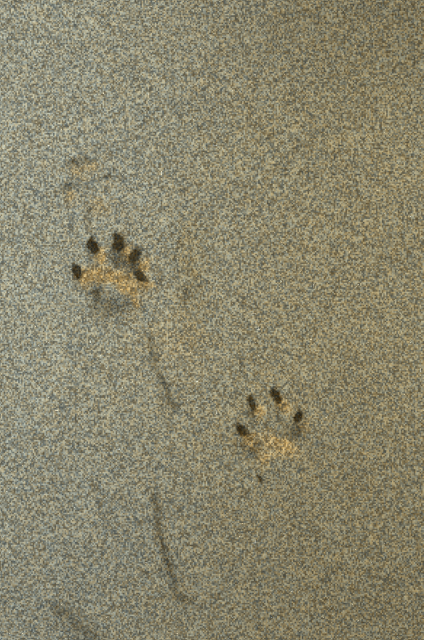
Write a WebGL 1 fragment shader that draws this texture.

```glsl
precision highp float;
// Grainy beach sand with three paw-shaped hollows and thin drag grooves.
uniform vec2 u_resolution;

#define GRAIN_SCALE 440.0
#define GRAIN_CONTRAST 0.84
#define GRAIN_TINT 0.10
#define RAGGEDNESS 0.012
#define SHADOW_DEPTH 0.82
#define COOL_SAND vec3(0.560, 0.558, 0.485)
#define WARM_SAND vec3(0.520, 0.490, 0.380)
#define LIT_SAND vec3(0.690, 0.590, 0.390)
#define SHADOW_SAND vec3(0.160, 0.135, 0.075)

float hash(vec2 p) {
  vec3 q = fract(vec3(p.xyx) * 0.1031);
  q += dot(q, q.yzx + 33.33);
  return fract((q.x + q.y) * q.z);
}

float noise(vec2 p) {
  vec2 i = floor(p), f = fract(p);
  f = f * f * (3.0 - 2.0 * f);
  return mix(mix(hash(i), hash(i + vec2(1.0, 0.0)), f.x),
             mix(hash(i + vec2(0.0, 1.0)), hash(i + 1.0), f.x), f.y);
}

float fbm(vec2 p) {
  float sum = 0.0, amp = 0.5;
  for (int i = 0; i < 4; i++) {
    sum += amp * noise(p);
    p = p * 2.03 + 17.1;
    amp *= 0.5;
  }
  return sum;
}

// Soft rotated ellipse, 1 at the centre.
float blob(vec2 p, vec2 c, vec2 r, float a) {
  p -= c;
  float s = sin(a), k = cos(a);
  p = vec2(k * p.x + s * p.y, k * p.y - s * p.x) / r;
  return exp(-dot(p, p));
}

// Toe hollow: x is the dark pit with its soft shade, y is the lit far wall.
vec2 toe(vec2 p, vec2 c, float size, float a) {
  float pit = blob(p, c, size * vec2(0.6, 1.05), a);
  float shade = blob(p, c - vec2(0.0, 1.1 * size), size * vec2(0.8, 1.3), a);
  float light = blob(p, c + size * vec2(0.85, -1.1), size * vec2(0.75, 1.0), a);
  return vec2(smoothstep(0.15, 0.85, pit) + 0.35 * shade, 0.9 * light);
}

// Faint print: lit toe cups under a thin shaded upper rim.
vec2 cup(vec2 p, vec2 c, float r) {
  float rim = blob(p, c + r * vec2(-0.3, 0.95), r * vec2(1.0, 0.5), 0.4);
  return vec2(0.45 * rim, 0.50 * blob(p, c, vec2(r), 0.0));
}

float groove(vec2 p, vec2 a, vec2 b, float w) {
  vec2 d = b - a;
  float t = clamp(dot(p - a, d) / dot(d, d), 0.0, 1.0);
  return exp(-pow(length(p - a - d * t) / w, 2.0));
}

vec2 faintPrint(vec2 p) {
  vec2 t = cup(p, vec2(0.121, 0.733), 0.013) + cup(p, vec2(0.147, 0.737), 0.013);
  t += cup(p, vec2(0.111, 0.695), 0.014) + 0.7 * cup(p, vec2(0.171, 0.715), 0.010);
  t.y += 0.45 * blob(p, vec2(0.156, 0.677), vec2(0.025, 0.017), -0.6);
  t.x += 0.28 * blob(p, vec2(0.138, 0.661), vec2(0.006, 0.022), 0.0);
  return t;
}

vec2 deepPrint(vec2 p) {
  vec2 t = toe(p, vec2(0.145, 0.616), 0.014, 0.2);
  t += toe(p, vec2(0.185, 0.624), 0.017, 0.3);
  t += toe(p, vec2(0.211, 0.601), 0.015, -0.5);
  t += toe(p, vec2(0.121, 0.577), 0.013, 0.6);
  t += 0.9 * toe(p, vec2(0.221, 0.567), 0.012, 0.8);
  t.y += blob(p, vec2(0.168, 0.569), vec2(0.044, 0.014), -0.15);
  t.y += 0.9 * blob(p, vec2(0.200, 0.552), vec2(0.016, 0.013), -0.5);
  t.y += 0.8 * blob(p, vec2(0.211, 0.532), vec2(0.006, 0.022), 0.1);
  t.x += 0.75 * blob(p, vec2(0.153, 0.541), vec2(0.008, 0.020), -0.2);
  t.x += 0.45 * blob(p, vec2(0.178, 0.522), vec2(0.030, 0.018), 0.1);
  t.x += 0.40 * blob(p, vec2(0.193, 0.590), vec2(0.028, 0.010), -0.3);
  return t;
}

vec2 rightPrint(vec2 p) {
  vec2 t = toe(p, vec2(0.394, 0.371), 0.013, 0.4);
  t += toe(p, vec2(0.432, 0.381), 0.014, 0.4);
  t += toe(p, vec2(0.465, 0.350), 0.012, -0.4);
  t += toe(p, vec2(0.377, 0.328), 0.015, 0.5);
  t.y += 0.9 * blob(p, vec2(0.437, 0.305), vec2(0.034, 0.015), -0.45);
  t.y += 0.6 * blob(p, vec2(0.414, 0.283), vec2(0.016, 0.012), 0.0);
  t.x += 0.4 * blob(p, vec2(0.398, 0.302), vec2(0.009, 0.018), 0.2);
  t.x += 0.4 * blob(p, vec2(0.458, 0.325), vec2(0.015, 0.015), 0.0);
  t.x += 0.9 * blob(p, vec2(0.406, 0.251), vec2(0.004, 0.008), 0.4);
  return t;
}

void main() {
  vec2 p = gl_FragCoord.xy / u_resolution.y;
  vec2 ragged = p + RAGGEDNESS * (vec2(fbm(p * 75.0), fbm(p * 75.0 + 40.0)) - 0.47);
  // Broad light: cool at the left, warmer and darker at the right and bottom.
  float drift = fbm(p * 5.0) - 0.47;
  vec3 col = mix(COOL_SAND, WARM_SAND, smoothstep(0.0, 0.6, p.x + 0.2 * drift));
  col *= 0.93 + 0.11 * smoothstep(0.0, 0.55, p.y) + 0.05 * drift;
  col *= 1.0 - 0.10 * smoothstep(0.75, 1.0, p.y) * smoothstep(0.1, 0.6, p.x);
  // Warm disturbed patch and the faint rippled column above it.
  col = mix(col, LIT_SAND, 0.20 * blob(p, vec2(0.275, 0.465), vec2(0.05, 0.04), 0.0));
  float column = blob(p, vec2(0.298, 0.575), vec2(0.024, 0.085), 0.0);
  col *= 1.0 - column * vec3(0.05, 0.08, 0.14);
  // Hollows and grooves, roughened by crumbs.
  vec2 tone = faintPrint(ragged) + deepPrint(ragged) + rightPrint(ragged);
  tone += min(tone.x + tone.y, 1.0) * vec2(-0.8, 0.5) * (fbm(p * 130.0 + 7.0) - 0.47);
  vec2 q = mix(p, ragged, 0.5);
  float line = groove(q, vec2(0.234, 0.473), vec2(0.243, 0.427), 0.006);
  line = max(line, groove(q, vec2(0.243, 0.427), vec2(0.273, 0.362), 0.006));
  line = max(line, groove(q, vec2(0.241, 0.225), vec2(0.254, 0.147), 0.007));
  line = max(line, groove(q, vec2(0.254, 0.147), vec2(0.278, 0.067), 0.007));
  line = max(line, groove(q, vec2(0.278, 0.067), vec2(0.299, 0.060), 0.006));
  line = max(line, 0.8 * groove(q, vec2(0.09, 0.05), vec2(0.15, 0.0), 0.014));
  col = mix(col, LIT_SAND, 0.9 * smoothstep(0.05, 0.85, tone.y));
  col = mix(col, SHADOW_SAND, SHADOW_DEPTH * clamp(tone.x + 0.40 * line, 0.0, 1.0));
  // Grains: brightness speckle, blue to orange tint, rare pale chips.
  vec2 g = p * GRAIN_SCALE;
  float speckle = 0.75 * noise(g) + 0.25 * noise(g * 0.6 + 91.0) - 0.5;
  col *= 1.0 + GRAIN_CONTRAST * speckle;
  col += GRAIN_TINT * (noise(g * 0.9 + 37.0) - 0.5) * vec3(0.8, 0.0, -1.0);
  col += 0.25 * smoothstep(0.96, 1.0, noise(g * 0.45 + 63.0));
  gl_FragColor = vec4(clamp(col, 0.0, 1.0), 1.0);
}
```
